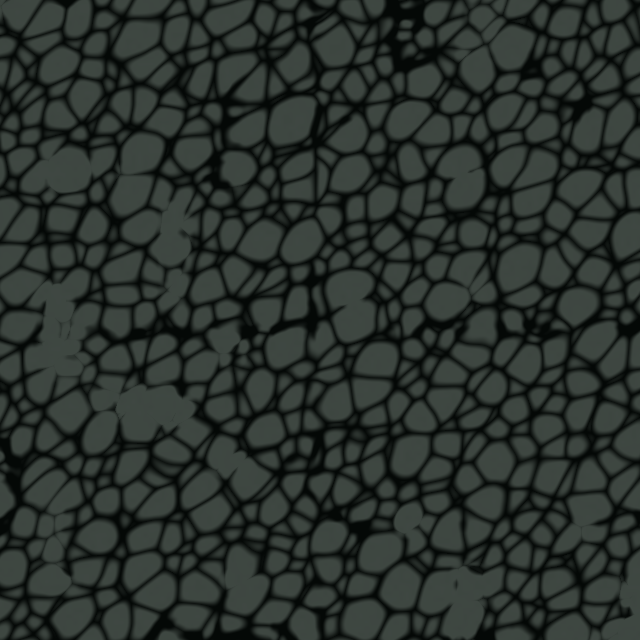
This texture is drawn by a WebGL 2 fragment shader. Its source:

```glsl
#version 300 es
precision highp float;
precision highp int;
// Rounded grey-green pebbles of mixed sizes, packed in a dark, soft mortar.
// A power diagram of scattered weighted sites gives the stones; a smooth
// minimum of the border distances rounds them. Noise fuses or erodes some.

uniform vec2 u_resolution;
out vec4 fragColor;

const vec3 STONE = vec3(0.243, 0.277, 0.255);
const vec3 MORTAR = vec3(0.015, 0.030, 0.023);
const float DENSITY = 34.0;                // sites per canvas height
const float STRETCH = 1.3;                 // elongation of the stones
const vec2 GRAIN = vec2(0.7071, 0.7071);   // direction of elongation
const float RADIUS_MIN = 0.2;              // site radii, in grid cells
const float RADIUS_MAX = 1.22;
const float ROUNDING = 0.1;                // corner softness, in grid cells
const vec2 EDGE = vec2(-0.09, 0.225);      // ramp from mortar to stone
const float WOBBLE = 0.28;                 // bending of the outlines
const float FUSE = 0.3;                    // filling of gaps in fused patches
const float ERODE = 0.22;                  // widening of gaps in worn patches
const vec2 SEAM = vec2(0.49, 0.485);       // worn vertical and horizontal lines
const float SEAM_WIDTH = 0.014;
const int REACH = 2;                       // searched cells on each side

// Integer hash: three random values in 0..1 per lattice cell
vec3 hash3(ivec2 cell) {
    uvec3 v = uvec3(uint(cell.x), uint(cell.y), 17u) * 1664525u + 1013904223u;
    v.x += v.y * v.z; v.y += v.z * v.x; v.z += v.x * v.y;
    v ^= v >> 16u;
    v.x += v.y * v.z; v.y += v.z * v.x; v.z += v.x * v.y;
    return vec3(v >> 8u) / 16777216.0;
}

// Smooth value noise with three independent channels
vec3 noise3(vec2 p) {
    ivec2 i = ivec2(floor(p));
    vec2 f = fract(p);
    f = f * f * (3.0 - 2.0 * f);
    return mix(mix(hash3(i), hash3(i + ivec2(1, 0)), f.x),
               mix(hash3(i + ivec2(0, 1)), hash3(i + ivec2(1, 1)), f.x), f.y);
}

// Site of a cell: position in xy, squared radius in z
vec3 siteOf(ivec2 cell) {
    vec3 h = hash3(cell);
    float radius = mix(RADIUS_MIN, RADIUS_MAX, h.z * h.z);
    return vec3(vec2(cell) + h.xy, radius * radius);
}

float power(vec2 q, vec3 site) {
    vec2 offset = q - site.xy;
    return dot(offset, offset) - site.z;
}

// Rounded distance from q to the border of the stone that holds it
float stoneDepth(vec2 q) {
    ivec2 base = ivec2(floor(q));
    ivec2 ownerCell = base;
    vec3 owner = vec3(0.0);
    float least = 1e5;
    for (int y = -REACH; y <= REACH; y++) {
        for (int x = -REACH; x <= REACH; x++) {
            ivec2 cell = base + ivec2(x, y);
            vec3 site = siteOf(cell);
            float pw = power(q, site);
            if (pw < least) {
                least = pw;
                owner = site;
                ownerCell = cell;
            }
        }
    }
    float sum = 1e-12;
    for (int y = -REACH; y <= REACH; y++) {
        for (int x = -REACH; x <= REACH; x++) {
            ivec2 cell = base + ivec2(x, y);
            if (cell == ownerCell) continue;
            vec3 site = siteOf(cell);
            float gap = max(distance(site.xy, owner.xy), 1e-3);
            float border = (power(q, site) - least) / (2.0 * gap);
            sum += exp(-border / ROUNDING);
        }
    }
    return -ROUNDING * log(sum);
}

void main() {
    vec2 p = gl_FragCoord.xy / u_resolution.y;

    // Worn seams, broken up along their length
    vec2 band = exp(-pow((p - SEAM) / SEAM_WIDTH, vec2(2.0)));
    float seam = max(band.x, band.y);
    vec3 patches = noise3(p * 11.0 + 40.0);
    vec3 detail = noise3(p * 46.0 + 90.0);

    // Compress along the grain so that the stones come out stretched
    vec2 q = p - GRAIN * dot(p, GRAIN) * (1.0 - 1.0 / STRETCH);
    q *= DENSITY;
    q += WOBBLE * (1.0 + seam) * (noise3(q * 0.9 + 7.0).xy - 0.5);

    // Fused and eroded patches shift the depth of the stones
    float depth = stoneDepth(q);
    depth += FUSE * smoothstep(0.76, 0.94, patches.x) * smoothstep(0.1, 0.6, detail.x);
    float worn = max(smoothstep(0.78, 0.95, patches.y), seam * smoothstep(0.2, 0.6, patches.z));
    depth -= ERODE * worn * smoothstep(0.25, 0.75, detail.y);

    // Soft shading with a faint mottle on the stone faces
    float mottle = 1.0 + 0.025 * (noise3(p * 110.0).x - 0.5);
    vec3 color = mix(MORTAR, STONE * mottle, smoothstep(EDGE.x, EDGE.y, depth));
    fragColor = vec4(color, 1.0);
}
```
